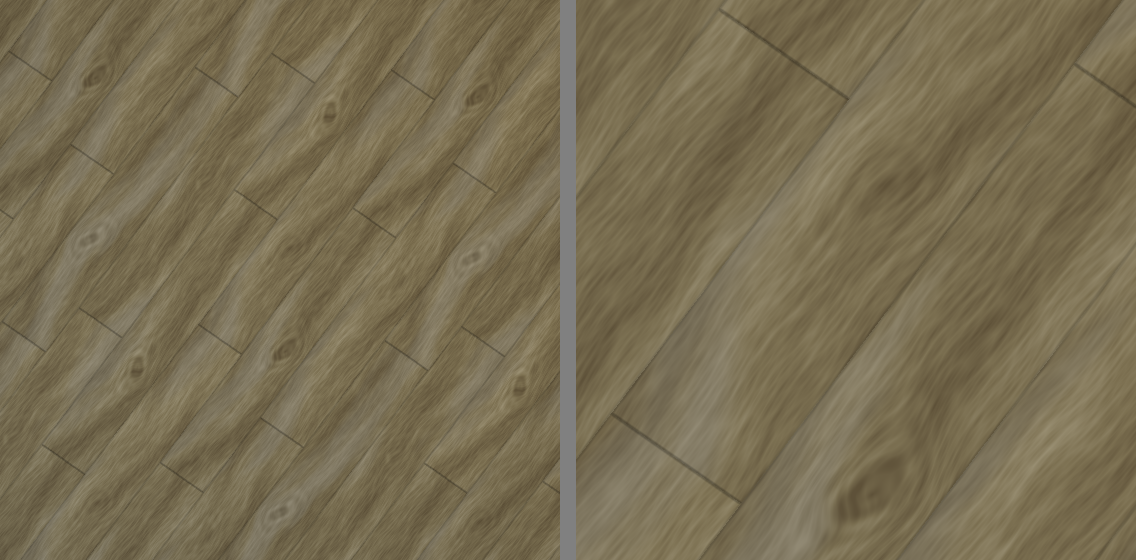
Left: the whole. Right: its middle third, enlarged.
Reproduce this texture procedurally as a Shadertoy shader.

```glsl
vec2 hash2(vec2 p) {
    vec3 h = fract(vec3(p.xyx) * vec3(0.1031, 0.103, 0.0973));
    h += dot(h, h.yzx + 33.33);
    return fract((h.xx + h.yz) * h.zy);
}

// Cellular noise: distance to the nearest jittered point
float cells(vec2 p) {
    vec2 cell = floor(p), local = fract(p);
    float nearest = 9.0;
    for (int j = -1; j <= 1; j++)
        for (int i = -1; i <= 1; i++) {
            vec2 o = vec2(i, j);
            vec2 r = o + hash2(cell + o) - local;
            nearest = min(nearest, dot(r, r));
        }
    return sqrt(nearest);
}

// Layered sines, warped along the board
float streaks(vec2 p, float seed) {
    float sum = 0.0, amp = 0.5;
    for (int i = 0; i < 4; i++) {
        p.x += 0.6 * sin(p.y * 0.9 + seed * 2.3);
        sum += amp * sin(p.x + seed + 1.3 * sin(p.y * 1.4 + seed * 1.7));
        p = p * vec2(1.9, 1.6) + 2.1;
        amp *= 0.6;
        seed += 1.9;
    }
    return sum;
}

// q is in board widths: x across, y along
vec3 wood(vec2 q, float design, float knotY) {
    float seed = design * 4.7 + 1.3;
    float knotty = mod(design, 2.0) < 0.5 ? 1.0 : 0.35;

    // Fibres bend around the knot
    vec2 e = (q - vec2(0.48 + 0.08 * sin(seed), knotY)) * vec2(1.0, 0.5);
    e.x += 0.08 * sin(q.y * 5.0 + seed);
    float d = length(e), near = exp(-d * d * 14.0) * knotty;
    vec2 g = q;
    g.x -= e.x * near * 0.75;
    g.x += 0.05 * sin(q.y * 1.5 + seed) + 0.012 * sin(q.y * 6.0 + q.x * 5.0);

    // Broad bands, arched growth lines and fine fibres
    float broad = streaks(g * vec2(5.0, 0.8), seed);
    float arch = sin(g.x * 55.0 + 9.0 * sin(g.y * 0.9 + seed) + 3.0 * broad);
    float fibre = cells(g * vec2(22.0, 2.2) + seed * 13.0) - 0.47;
    float pore = cells(g * vec2(42.0, 6.0) + seed * 29.0) - 0.47;
    float heart = smoothstep(0.5, 0.1, abs(q.x - 0.5)) * (0.4 + near);
    float tone = 0.5 + 0.36 * broad + 0.4 * fibre + 0.28 * pore + 0.09 * arch * heart;

    // Knot rings and dark core
    tone += 0.2 * near * sin(d * 48.0 + 2.0 * broad);
    tone -= 0.55 * knotty * exp(-d * d * 130.0);
    tone = clamp(tone, -0.1, 1.1);

    vec3 brown = vec3(0.478, 0.432, 0.313);
    vec3 colour = mix(vec3(0.385, 0.335, 0.235), brown, min(tone * 2.0, 1.0));
    colour = mix(colour, vec3(0.57, 0.53, 0.42), max(tone * 2.0 - 1.0, 0.0));

    // Grey limed patches
    float grey = smoothstep(-0.1, 0.8, streaks(g * vec2(3.2, 0.6), seed + 8.0) + 0.4 * near);
    return mix(colour, vec3(0.49, 0.46, 0.385) + 0.11 * (tone - 0.5), 0.65 * grey);
}

void mainImage(out vec4 fragColor, in vec2 fragCoord) {
    vec2 uv = fragCoord / iResolution.y;
    vec2 size = vec2(0.0941, 0.569);
    float pixel = 1.0 / iResolution.y;

    // Diagonal board axes, measured from the upper left
    vec2 p = vec2(uv.x, uv.y - 1.0);
    vec2 board = vec2(dot(p, vec2(0.797, -0.603)) - 0.0672, dot(p, vec2(0.57, 0.82))) / size;

    // Six designs side by side, each column with its own stagger
    float column = floor(board.x) - 1.0;
    float design = mod(column, 6.0);
    float stagger[6] = float[6](0.0, 0.295, 0.716, 0.889, 0.471, 0.06);
    float knots[6] = float[6](0.51, 0.6, 0.37, 0.57, 0.37, 0.36);
    int slot = int(design + 0.5);
    board.y -= 0.46 + stagger[slot] + 0.636 * floor(column / 6.0);
    vec2 f = fract(board);

    float aspect = size.y / size.x;
    vec3 colour = wood(vec2(f.x, f.y * aspect), design, knots[slot] * aspect);
    colour *= 0.975 + 0.05 * hash2(vec2(column, floor(board.y)) + 40.0).x;

    // Thin seams, darker at the short ends
    vec2 gap = min(f, 1.0 - f) * size;
    vec2 seam = 1.0 - smoothstep(vec2(0.0003), vec2(0.0012 + pixel), gap);
    colour *= 1.0 - max(0.13 * seam.x, 0.24 * seam.y);

    // Soft room light, warmer to the upper right
    vec2 c = uv - vec2(0.52, 0.48);
    colour *= 1.03 - 0.16 * dot(c, c);
    colour *= 1.0 + vec3(0.02, 0.0, -0.04) * (c.x + c.y);

    fragColor = vec4(colour, 1.0);
}
```
